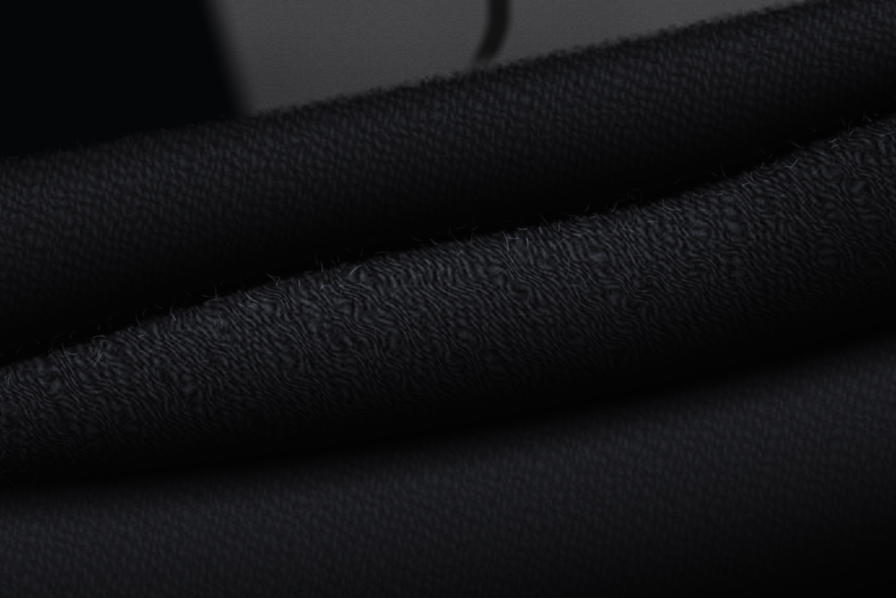
Give the GLSL for this texture, as a Shadertoy shader.

```glsl
const float TAU = 6.2831853;
const vec3 CLOTH_TINT = vec3(0.94, 0.96, 1.10);

float hash(vec2 p) {
    return fract(sin(dot(p, vec2(127.1, 311.7))) * 43758.545);
}

float noise(vec2 p) {
    vec2 i = floor(p), f = fract(p);
    f = f * f * (3.0 - 2.0 * f);
    return mix(mix(hash(i), hash(i + vec2(1, 0)), f.x),
               mix(hash(i + vec2(0, 1)), hash(i + vec2(1, 1)), f.x), f.y);
}

// Crest heights of the three folds
float backCrest(float x) {
    return 0.727 + 0.185 * x + 0.012 * x * x;
}

float middleCrest(float x) {
    return 0.392 + 0.26 * x + 0.016 * sin(4.6 * (x - 0.15))
         + 0.03 * smoothstep(1.1, 1.5, x);
}

float frontCrest(float x) {
    return 0.176 + 0.06 * x + 0.077 * x * x;
}

// Light across a fold: t is 0 at the crest and 1 in the crease below
float foldLight(float t, float rise, float rim) {
    return mix(rim, 1.0, smoothstep(0.0, rise, t)) * (1.0 - smoothstep(0.08, 0.95, t));
}

// Leaning yarn loops in staggered columns, with irregular tension
float knit(vec2 p, vec2 cell, float lean, float wobble) {
    vec2 q = p / cell;
    q += wobble * (vec2(noise(q * 0.6), noise(q * 0.6 + 37.0)) - 0.5);
    float column = floor(q.x);
    float side = fract(q.x) - 0.5;
    float row = q.y + 0.5 * mod(column, 2.0) - lean * side;
    float strand = 0.5 + 0.5 * cos(TAU * row);
    float rib = 0.5 + 0.5 * cos(TAU * side);
    return mix(strand, 1.0, 0.25) * mix(0.35, 1.0, rib);
}

// Short curved hairs, one per grid cell
float fibres(vec2 p, float size, float seed, float px) {
    vec2 g = p / size, base = floor(g);
    float sum = 0.0;
    for (int j = -1; j <= 1; j++)
    for (int i = -1; i <= 1; i++) {
        vec2 id = base + vec2(i, j);
        vec2 r = g - id - vec2(hash(id + seed), hash(id + seed + 19.0));
        float a = TAU * hash(id + seed + 43.0);
        r = mat2(cos(a), -sin(a), sin(a), cos(a)) * r;
        float bend = 2.4 * (hash(id + seed + 71.0) - 0.5);
        float halfLength = mix(0.15, 0.48, hash(id + seed + 97.0));
        float dist = abs(r.y - bend * r.x * r.x) * size;
        float body = 1.0 - smoothstep(0.0004, 0.0008 + px, dist);
        float ends = 1.0 - smoothstep(0.6 * halfLength, halfLength, abs(r.x));
        sum += body * ends * hash(id + seed + 131.0);
    }
    return sum;
}

// Blurred grey panel with a dark seam, beside a deep shadow
vec3 backdrop(vec2 p) {
    float panel = smoothstep(-0.035, 0.035, p.x - 0.40 + 0.3 * (p.y - 0.86));
    float grey = 0.205 + 0.05 * smoothstep(0.82, 1.0, p.y) + 0.02 * noise(p * 9.0);
    grey += 0.02 * (hash(floor(p * 340.0)) - 0.5);
    float seamX = 0.835 - 1.8 * pow(max(0.97 - p.y, 0.0), 1.6);
    float seam = 1.0 - smoothstep(0.006, 0.03, abs(p.x - seamX));
    grey *= 1.0 - 0.72 * seam * smoothstep(0.87, 0.92, p.y);
    return mix(vec3(0.018, 0.022, 0.028), grey * vec3(1.0, 0.99, 1.03), panel);
}

// Soft coverage below a crest
float cover(float depth, float softness) {
    return smoothstep(-softness, softness, depth);
}

void mainImage(out vec4 fragColor, in vec2 fragCoord) {
    float px = 1.0 / iResolution.y;
    vec2 p = fragCoord * px;
    p.x *= 1.5 * iResolution.y / iResolution.x;
    float back = backCrest(p.x), middle = middleCrest(p.x), front = frontCrest(p.x);
    float fuzz = 0.010 * (noise(p * 140.0) - 0.5);
    float grain = noise(p * 230.0) - 0.5;
    vec3 color = backdrop(p);

    // Back fold: upright ribs, slightly out of focus
    float depth = back - p.y;
    float light = 0.108 * foldLight(depth / (back - middle), 0.22, 0.55);
    float weave = knit(vec2(p.x + 0.15 * depth, depth), vec2(0.0155, 0.019), 0.8, 0.9);
    light *= 0.62 + 0.75 * weave + 0.45 * grain;
    color = mix(color, (0.014 + light) * CLOTH_TINT, cover(depth + fuzz, 0.012));

    // Middle fold: sharp slanted stitches
    depth = middle - p.y;
    light = 0.128 * foldLight(depth / (middle - front), 0.10, 0.6);
    light *= mix(0.8, 1.0, smoothstep(0.0, 0.5, p.x)) * (1.0 - 0.35 * smoothstep(0.9, 1.5, p.x));
    weave = knit(vec2(p.x - 0.35 * depth, depth), vec2(0.017, 0.020), 1.3, 1.5);
    light *= 0.40 + 1.25 * weave + 0.75 * grain;
    color = mix(color, (0.014 + light) * CLOTH_TINT, cover(depth + fuzz, 0.006));

    // Loose hairs gather along the middle crest and thin out below it
    float hairs = fibres(p, 0.045, 3.0, px) + fibres(p, 0.028, 11.0, px);
    float nearCrest = exp(-pow(abs(depth - 0.008) / 0.026, 2.0));
    float onCloth = smoothstep(0.0, 0.03, depth) * (1.0 - smoothstep(0.08, 0.26, depth));
    color += hairs * (0.14 * nearCrest + 0.055 * onCloth) * CLOTH_TINT;
    float backRim = exp(-pow(abs(back - p.y) / 0.016, 2.0));
    color += 0.05 * hairs * backRim * CLOTH_TINT;

    // Front fold: blurred close to the viewer
    depth = front - p.y;
    light = 0.108 * foldLight(depth / 0.44, 0.16, 0.25);
    weave = knit(vec2(p.x + 0.2 * depth, depth), vec2(0.016, 0.021), 0.9, 0.8);
    light *= 0.80 + 0.40 * weave + 0.30 * grain;
    color = mix(color, (0.014 + light) * CLOTH_TINT, cover(depth + 0.5 * fuzz, 0.014));

    fragColor = vec4(color, 1.0);
}
```
